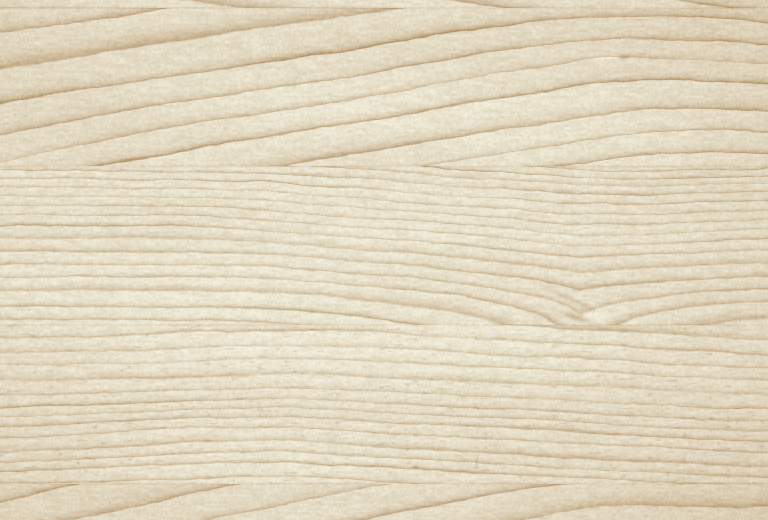
This texture is drawn by a WebGL 1 fragment shader. Its source:

```glsl
precision highp float;
// Pale softwood panel: glued horizontal planks with growth rings and small knots.
uniform vec2 u_resolution;

#define PALE vec3(0.925, 0.900, 0.825)
#define DARK vec3(0.770, 0.680, 0.540)
#define PLANK_HEIGHT 0.305
#define PLANK_OFFSET 0.070
#define BASE_TONE -0.035
#define RING_TONE 1.0
#define EDGE_SHADE 0.20
#define FIBRE_TONE 0.22
#define SPECK_TONE 0.27
#define SEAM_TONE 0.22
#define KNOT vec2(1.115, 0.393)
#define SCAR vec2(1.165, 0.888)

float hash(vec2 p) {
  vec3 q = fract(vec3(p.xyx) * 0.1031);
  q += dot(q, q.yzx + 33.33);
  return fract((q.x + q.y) * q.z);
}

float noise(vec2 p) {
  vec2 i = floor(p), f = fract(p);
  f = f * f * (3.0 - 2.0 * f);
  return mix(mix(hash(i), hash(i + vec2(1, 0)), f.x),
             mix(hash(i + vec2(0, 1)), hash(i + vec2(1, 1)), f.x), f.y);
}

float blob(vec2 d, vec2 size) {
  d /= size;
  return exp(-dot(d, d));
}

// Wide rings that climb to the right and bend over into an arch.
float archedRings(vec2 p) {
  float d = p.x - 1.27;
  float bend = 0.5 * (d + sqrt(d * d + 0.015));
  float slope = mix(0.22, 0.14, clamp((p.y - 0.68) / 0.3, 0.0, 1.0));
  float ripple = 0.012 * blob(p - SCAR, vec2(0.08, 0.03));
  return (0.735 - p.y + slope * p.x - 0.27 * bend + ripple) * 16.0;
}

// Narrow rings that sag towards the knot on the lower edge.
float saggingRings(vec2 p) {
  float v = p.y - 0.375;
  float sag = 0.07 * exp(-abs(p.x - KNOT.x) / 0.22) * exp(-max(v, 0.0) / 0.09);
  v += 0.045 * smoothstep(0.35, 1.3, p.x) + sag;
  return -(32.0 * v + 45.0 * v * v);
}

// Narrow, almost level rings, closer together lower down.
float levelRings(vec2 p) {
  float v = p.y - 0.07 + 0.045 * smoothstep(0.5, 1.6, p.x);
  v -= 0.012 * smoothstep(0.0, 0.6, p.x);
  return -(50.0 * v - 24.0 * v * v);
}

// Each ring darkens slowly downwards, then ends in a crisp dark line.
float ringTone(float phase, float softness, float sharpness, vec2 p) {
  float id = floor(phase), s = fract(phase);
  float edge = 1.0 - smoothstep(1.0 - softness, 1.0, s);
  s = min(s / (1.0 - softness), 1.0);
  float power = sharpness * mix(0.6, 1.5, hash(vec2(id, 3.7)));
  float strength = mix(0.6, 1.0, hash(vec2(id, 9.1)));
  strength *= 0.55 + 0.75 * noise(vec2(p.x * 3.5, id * 7.3));
  return strength * edge * (0.85 * pow(s, power) + 0.2 * s * s);
}

void main() {
  vec2 p = gl_FragCoord.xy / u_resolution.y;
  float row = (p.y - PLANK_OFFSET) / PLANK_HEIGHT;
  float plank = floor(row);
  vec2 shift = vec2(plank * 17.3, plank * 5.9);

  // Slow waver and small ragged steps along the fibres.
  vec2 q = p;
  q.y += 0.016 * (noise(p * vec2(2.4, 7.0) + shift) - 0.5);
  q.y += 0.005 * (noise(p * vec2(11.0, 28.0) + shift) - 0.5);
  q.y += 0.0025 * (noise(p * vec2(55.0, 180.0)) - 0.5);

  // Ring pattern of each plank.
  float phase, density = 17.0, sharpness = 9.0, strength = 1.0;
  if (plank > 2.5) {
    phase = archedRings(vec2(1.2 - q.x, q.y));
  } else if (plank > 1.5) {
    phase = archedRings(q);
  } else if (plank > 0.5) {
    phase = saggingRings(q);
    density = 42.0;
    sharpness = 5.5;
    strength = 0.76;
  } else if (plank > -0.5) {
    phase = levelRings(q);
    density = 42.0;
    sharpness = 5.5;
    strength = 0.74;
  } else {
    phase = archedRings(q + vec2(0.1, 0.62));
    strength = 0.85;
  }
  phase += 0.45 * noise(vec2(phase * 0.7, plank * 4.0));
  float rings = ringTone(phase, 0.0035 * density, sharpness, p);
  float tone = BASE_TONE + RING_TONE * strength * rings;

  // Broad shading, darker towards the corners and the lowest plank.
  vec2 away = (p - vec2(0.62, 0.45)) / vec2(0.75, 0.55);
  tone += EDGE_SHADE * min(dot(away, away), 2.0) * 0.85;
  tone += 0.16 * (noise(p * vec2(2.0, 9.0) + shift) - 0.35);
  tone += 0.08 * step(plank, -0.5);

  // Fibres, fine specks and short pores.
  tone += FIBRE_TONE * (noise(p * vec2(45.0, 230.0) + shift) - 0.5);
  tone += SPECK_TONE * (noise(p * 260.0) - 0.5);
  float pores = smoothstep(0.80, 0.95, noise(p * vec2(60.0, 210.0) + 31.0));
  tone += pores * (abs(plank) < 0.5 ? 0.25 : 0.08);

  // Glue seams, fading in and out.
  float seam = abs(fract(row + 0.5) - 0.5) * PLANK_HEIGHT;
  float seamLine = 1.0 - smoothstep(0.0005, 0.0035, seam);
  tone += SEAM_TONE * seamLine * 1.4 * noise(p * vec2(6.0, 2.0));

  // Knot with a dark streak on its left, and a pale scar with a dark tip.
  vec2 k = p - KNOT;
  tone += 0.75 * blob(k + vec2(0.008, 0.3 * k.x + 0.006), vec2(0.028, 0.007));
  tone += 0.40 * blob(k + vec2(0.02, 0.45 * k.x - 0.024), vec2(0.055, 0.006));
  tone -= 0.20 * blob(k - vec2(0.035, 0.004), vec2(0.022, 0.013));
  vec2 s = p - SCAR;
  tone -= 0.22 * blob(s, vec2(0.03, 0.011));
  tone += 0.45 * blob(s - vec2(0.034, 0.0), vec2(0.010, 0.005));

  gl_FragColor = vec4(mix(PALE, DARK, clamp(tone, -0.2, 1.4)), 1.0);
}
```
